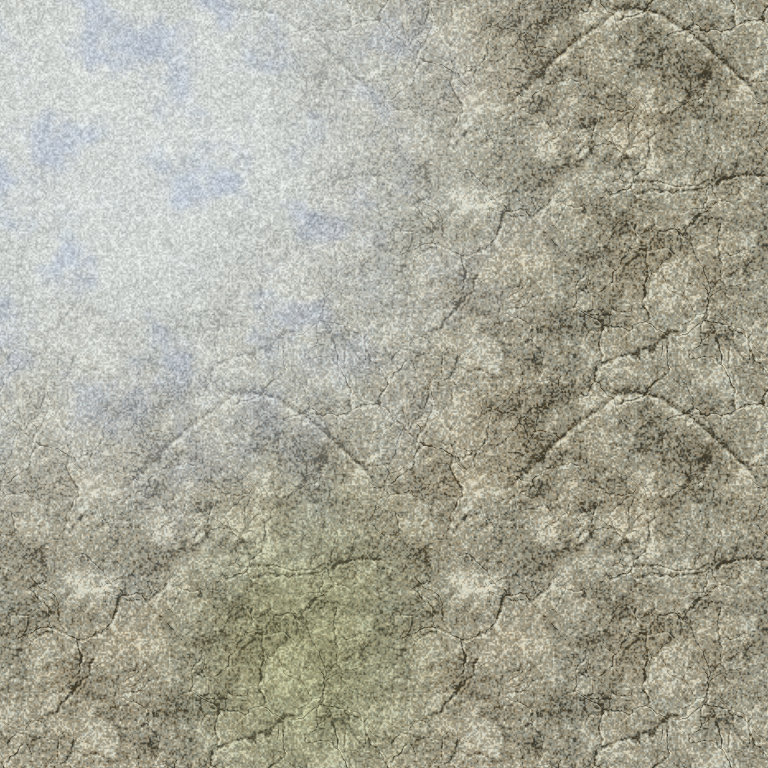
A three.js fragment shader for this texture:

```glsl
// Weathered cracked stone, tiled two by two, with pale blue haze and a moss stain.
varying vec2 vUv;

const float REPEATS = 2.0;
const vec3 STONE_DARK = vec3(0.25, 0.23, 0.17);
const vec3 STONE_MID = vec3(0.60, 0.58, 0.50);
const vec3 STONE_LIGHT = vec3(0.86, 0.85, 0.77);
const vec3 OCHRE = vec3(0.08, 0.01, -0.06);
const vec3 HAZE_WHITE = vec3(0.85, 0.875, 0.875);
const vec3 HAZE_BLUE = vec3(0.76, 0.80, 0.86);
const vec3 MOSS = vec3(0.58, 0.60, 0.42);
const vec2 HAZE_CENTER = vec2(0.15, 0.82);
const vec2 MOSS_CENTER = vec2(0.40, 0.15);
const vec2 LIGHT_STEP = vec2(-0.0035, 0.0045);
const float CRACK_WIDTH = 0.0055;
const float RELIEF = 2.0;
const float GRAIN = 0.72;

float hash(vec2 p) {
  vec3 q = fract(p.xyx * 0.1031);
  q += dot(q, q.yzx + 33.33);
  return fract((q.x + q.y) * q.z);
}

// Value noise with n cells, wrapping at the tile border
float noise(vec2 p, float n) {
  vec2 g = p * n, i = floor(g), f = fract(g);
  f = f * f * (3.0 - 2.0 * f);
  vec2 a = mod(i, n) + n * 1.7, b = mod(i + 1.0, n) + n * 1.7;
  return mix(mix(hash(a), hash(vec2(b.x, a.y)), f.x),
             mix(hash(vec2(a.x, b.y)), hash(b), f.x), f.y);
}

float fbm(vec2 p, float n) {
  float sum = 0.0, amp = 0.5;
  for (int k = 0; k < 6; k++) {
    sum += amp * noise(p, n);
    n *= 2.0;
    amp *= 0.55;
  }
  return sum / 1.08;
}

// Wrapping cells: x = gap to the border, y = random value of the cell
vec2 cells(vec2 p, float n) {
  vec2 g = p * n, i = floor(g);
  float near = 9.0, next = 9.0, id = 0.0;
  for (int y = -1; y <= 1; y++)
  for (int x = -1; x <= 1; x++) {
    vec2 c = i + vec2(float(x), float(y)), w = mod(c, n) + n;
    float d = length(c + vec2(hash(w), hash(w + 71.3)) - g);
    if (d < near) { next = near; near = d; id = hash(w + 37.0); }
    else next = min(next, d);
  }
  return vec2((next - near) / n, id);
}

float line(float d, float width) {
  return 1.0 - smoothstep(0.0, width, abs(d));
}

float segment(vec2 p, vec2 a, vec2 b) {
  vec2 v = b - a;
  return length(p - a - v * clamp(dot(p - a, v) / dot(v, v), 0.0, 1.0));
}

// Long fractures of the tile
float fractures(vec2 p) {
  float d = segment(p, vec2(0.66, 0.50), vec2(0.98, 0.525));
  d = min(d, segment(p, vec2(0.56, 0.03), vec2(0.77, 0.17)));
  d = min(d, segment(p, vec2(0.22, 0.30), vec2(0.17, 0.15)));
  d = min(d, segment(p, vec2(0.83, 0.13), vec2(0.94, 0.06)));
  return line(d, 0.010);
}

// Broken net of cracks and thin wandering creases
float cracks(vec2 p, float wide, float fine) {
  float big = line(cells(p, 6.0).x, CRACK_WIDTH * 1.4) * wide;
  float small = line(cells(p, 15.0).x, CRACK_WIDTH) * fine;
  float crease = line(noise(p, 21.0) - 0.5, 0.08) * (1.0 - wide);
  return max(max(big, small * 0.7), max(fractures(p), crease * 0.4));
}

// Raised pale flake with a shaded lower right rim
float flake(vec2 p, vec2 center, float radius) {
  vec2 v = p - center;
  float d = length(v) - radius;
  float rim = line(d, 0.012) * smoothstep(-0.3, 0.8, dot(normalize(v + 1e-4), vec2(0.7, -0.7)));
  return 0.13 * (1.0 - smoothstep(-0.012, 0.008, d)) - 0.22 * rim;
}

// Peaked ledge: bright under its edge, dark above it
float ledge(vec2 p) {
  float x = p.x - 0.66;
  float crest = 0.985 - 0.82 * (sqrt(x * x + 0.0012) - 0.035);
  float d = (p.y - crest) * 0.77;
  float span = smoothstep(0.27, 0.36, p.x) * (1.0 - smoothstep(0.95, 0.99, p.x));
  float lit = smoothstep(-0.035, -0.004, d) * (1.0 - smoothstep(-0.004, 0.001, d));
  float shade = smoothstep(-0.001, 0.003, d) * (1.0 - smoothstep(0.003, 0.022, d));
  return span * (0.19 * lit - 0.25 * shade);
}

float stoneTone(vec2 p) {
  vec2 bend = vec2(fbm(p, 7.0), fbm(p, 9.0)) - 0.5;
  vec2 q = p + 0.11 * bend;
  float wide = smoothstep(0.40, 0.62, noise(p, 5.0));
  float fine = smoothstep(0.42, 0.66, noise(p, 11.0));
  float tone = 0.51 + 0.38 * (fbm(p, 5.0) - 0.5) + 0.32 * (fbm(p, 19.0) - 0.5);
  tone += RELIEF * (fbm(p, 10.0) - fbm(p + LIGHT_STEP, 10.0));
  tone += 0.10 * (cells(q, 6.0).y - 0.5) + 0.12 * (cells(q, 15.0).y - 0.5);
  tone += 0.20 * cracks(q + LIGHT_STEP * 1.4, wide, fine) - 0.36 * cracks(q, wide, fine);
  tone += ledge(p + 0.06 * bend);
  tone += flake(q, vec2(0.72, 0.76), 0.08) + flake(q, vec2(0.46, 0.62), 0.07);
  tone += flake(q, vec2(0.25, 0.47), 0.075) + flake(q, vec2(0.64, 0.34), 0.04);
  tone += flake(q, vec2(0.27, 0.07), 0.045) + flake(q, vec2(0.16, 0.19), 0.04);
  // Shaded hollows and the paler foot of the tile
  tone -= 0.10 * line(segment(q, vec2(0.0, 0.56), vec2(0.38, 0.53)), 0.06);
  tone -= 0.06 * line(length(q - vec2(0.50, 0.16)), 0.14);
  return tone + 0.06 * (1.0 - smoothstep(0.0, 0.18, p.y));
}

void main() {
  vec2 p = fract(vUv * REPEATS);
  float grain = 0.65 * noise(p, 233.0) + 0.35 * noise(p, 127.0) - 0.5;
  float tone = clamp(stoneTone(p) + GRAIN * grain, 0.0, 1.0);
  vec3 color = mix(STONE_DARK, STONE_MID, smoothstep(0.0, 0.52, tone));
  color = mix(color, STONE_LIGHT, smoothstep(0.46, 0.95, tone));
  color += OCHRE * (0.8 * (noise(p, 211.0) - 0.5) + 0.5 * (fbm(p, 6.0) - 0.5));

  // Moss stain tints the stone and keeps its relief
  float moss = 1.0 - smoothstep(0.02, 0.27, length((vUv - MOSS_CENTER) * vec2(1.15, 0.85)));
  color = mix(color, MOSS * (0.6 + 0.75 * tone), 0.50 * moss);

  // Mottled haze, fading toward the lower right
  float mottle = fbm(vUv, 17.0);
  float reach = length(vUv - HAZE_CENTER) + 0.10 * (mottle - 0.5);
  float haze = 0.88 * (1.0 - smoothstep(0.12, 0.68, reach));
  vec3 veil = mix(HAZE_BLUE, HAZE_WHITE, smoothstep(0.28, 0.56, mottle));
  color = mix(color, veil + 0.24 * grain, haze);

  gl_FragColor = vec4(clamp(color, 0.0, 1.0), 1.0);
}
```
